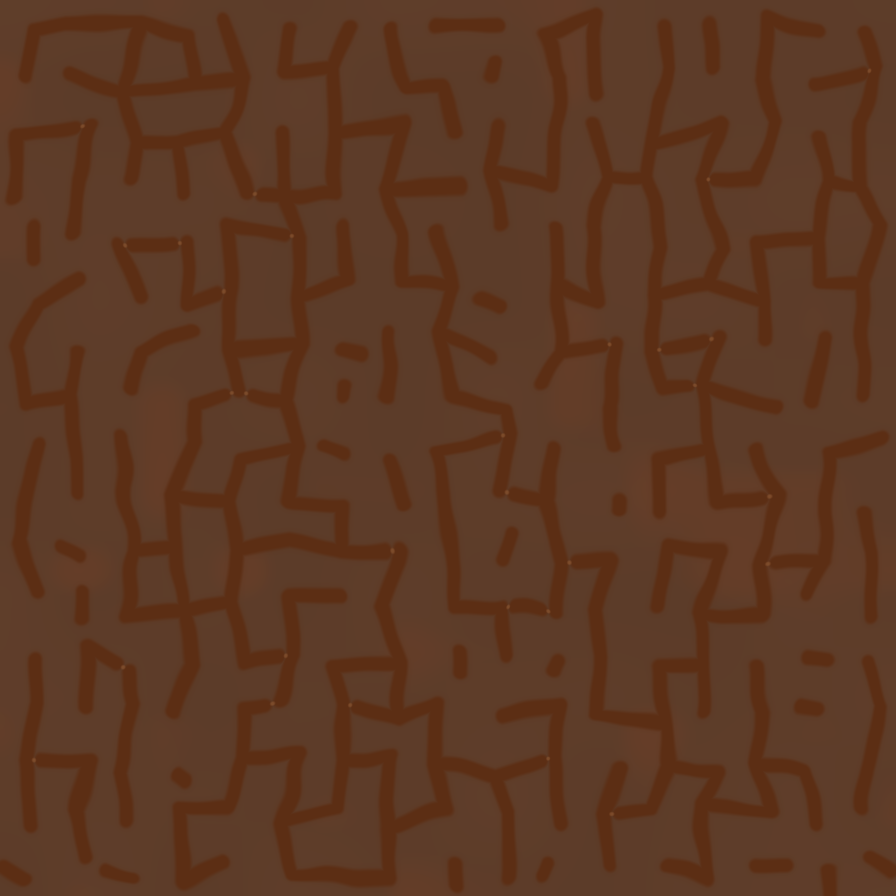
This pattern is drawn by a Shadertoy shader. Its source:

```glsl
// Rust-brown maze of short rounded strokes, mostly upright, on a dull earth ground.

const float CELLS = 17.0;        // grid nodes across the canvas
const float HALF_WIDTH = 0.128;  // stroke half width, in cells
const vec3 EARTH = vec3(0.367, 0.238, 0.162);
const vec3 RUST = vec3(0.361, 0.180, 0.078);
const vec3 EMBER = vec3(0.440, 0.245, 0.150);
const vec3 SPARK = vec3(0.560, 0.350, 0.200);

float hash(vec2 p, float seed) {
    vec3 q = fract(vec3(p.xyx + seed * 7.31) * vec3(0.1031, 0.1030, 0.0973));
    q += dot(q, q.yzx + 33.33);
    return fract((q.x + q.y) * q.z);
}

float valueNoise(vec2 p, float seed) {
    vec2 i = floor(p), f = fract(p);
    f = f * f * (3.0 - 2.0 * f);
    float low = mix(hash(i, seed), hash(i + vec2(1, 0), seed), f.x);
    float high = mix(hash(i + vec2(0, 1), seed), hash(i + vec2(1, 1), seed), f.x);
    return mix(low, high, f.y);
}

float segmentDistance(vec2 p, vec2 a, vec2 b) {
    vec2 pa = p - a, ba = b - a;
    return length(pa - ba * clamp(dot(pa, ba) / dot(ba, ba), 0.0, 1.0));
}

bool inside(vec2 id) {
    return all(greaterThanEqual(id, vec2(0))) && all(lessThan(id, vec2(CELLS)));
}

// Jittered grid node
vec2 nodeAt(vec2 id) {
    return id + 0.5 + 0.5 * (vec2(hash(id, 1.0), hash(id, 2.0)) - 0.5);
}

// Upright links form runs that break about every fourth row
bool linksUp(vec2 id) {
    float chance = mod(id.y + 2.0 * id.x, 4.0) < 1.0 ? 0.15 : 0.80;
    return inside(id) && inside(id + vec2(0, 1)) && hash(id, 3.0) < chance;
}

// Sideways links alternate like bricks
bool linksRight(vec2 id) {
    float chance = mod(id.x + id.y, 2.0) < 1.0 ? 0.56 : 0.15;
    return inside(id) && inside(id + vec2(1, 0)) && hash(id, 4.0) < chance;
}

bool onUpright(vec2 id) {
    return linksUp(id) || linksUp(id - vec2(0, 1));
}

// x: distance to the nearest stroke, y: distance to the nearest spark
vec2 strokeField(vec2 p) {
    vec2 field = vec2(9.0);
    vec2 base = floor(p);
    for (int y = -1; y <= 1; y++)
    for (int x = -1; x <= 1; x++) {
        vec2 id = base + vec2(x, y);
        if (!inside(id)) continue;
        vec2 a = nodeAt(id);
        bool upright = onUpright(id);

        if (linksUp(id))
            field.x = min(field.x, segmentDistance(p, a, nodeAt(id + vec2(0, 1))));

        if (linksRight(id)) {
            vec2 next = id + vec2(1, 0);
            vec2 b = nodeAt(next), along = normalize(b - a);
            // Some ends stop just short of an upright, leaving a bright gap
            bool gapA = upright && hash(id, 5.0) < 0.2;
            bool gapB = onUpright(next) && hash(id, 6.0) < 0.2;
            float pull = 2.0 * HALF_WIDTH + 0.03;
            vec2 start = a + along * (gapA ? pull : 0.0);
            vec2 end = b - along * (gapB ? pull : 0.0);
            field.x = min(field.x, segmentDistance(p, start, end));
            if (gapA) field.y = min(field.y, length(p - a - along * pull * 0.5));
            if (gapB) field.y = min(field.y, length(p - b + along * pull * 0.5));
        } else if (!upright && !linksRight(id - vec2(1, 0))) {
            // Lone nodes become short stubs
            float tilt = hash(id, 7.0) < 0.5 ? 1.4 : -0.35;
            tilt += 0.6 * (hash(id, 8.0) - 0.5);
            vec2 reach = vec2(cos(tilt), sin(tilt)) * mix(0.08, 0.3, hash(id, 9.0));
            field.x = min(field.x, segmentDistance(p, a - reach, a + reach));
        }
    }
    return field;
}

void mainImage(out vec4 fragColor, in vec2 fragCoord) {
    vec2 uv = fragCoord / iResolution.xy;
    vec2 p = uv * CELLS;

    // Gentle hand-drawn wobble
    vec2 wobble = vec2(valueNoise(p * 1.6, 11.0), valueNoise(p * 1.6, 12.0)) - 0.5;
    vec2 field = strokeField(p + 0.14 * wobble);

    // Ground: faint mottling and a few warm glows
    float mottling = valueNoise(uv * 9.0, 13.0) - 0.5;
    float glow = smoothstep(0.72, 1.0, valueNoise(uv * 11.0, 14.0));
    vec3 color = EARTH * (1.0 + 0.035 * mottling);
    color = mix(color, EMBER, 0.4 * glow);

    // Soft halo, stroke body, then tiny sparks in the gaps
    float halo = 1.0 - smoothstep(HALF_WIDTH, HALF_WIDTH + 0.14, field.x);
    float body = 1.0 - smoothstep(HALF_WIDTH - 0.04, HALF_WIDTH + 0.05, field.x);
    float spark = 1.0 - smoothstep(0.015, 0.06, field.y);
    color = mix(color, RUST, 0.12 * halo);
    color = mix(color, RUST, body);
    color = mix(color, SPARK, 0.6 * spark);
    fragColor = vec4(color, 1.0);
}
```
